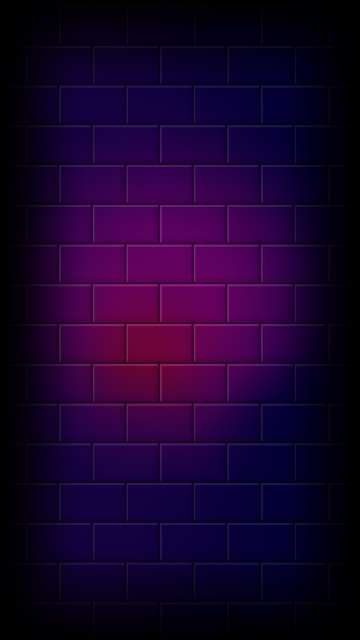
Reproduce this background procedurally as a Shadertoy shader.

```glsl
// A dark brick wall lit by a soft magenta and crimson glow, fading to black at the rim.
// Bricks are a wrapped grid with half-shifted rows; each joint is a groove beside a lit bevel.
// The light is a blend of radial falloffs over a navy ambient tone.

#define WALL_SIZE    vec2(0.5625, 1.0)
#define BRICK_SIZE   vec2(0.1051, 0.06212)
#define BRICK_ORIGIN vec2(0.0398, 0.0713)
#define BEVEL_WIDTH  vec2(0.0027, 0.0035)
#define GROOVE_WIDTH 0.0048
#define GLOW_CENTER  vec2(0.262, 0.469)
#define EMBER_CENTER vec2(0.221, 0.573)
#define SHADE_CENTER vec2(0.520, 0.730)

const vec3 VIOLET  = vec3(0.080, 0.006, 0.260);
const vec3 NAVY    = vec3(0.010, 0.003, 0.215);
const vec3 MAGENTA = vec3(0.390, 0.006, 0.390);
const vec3 CRIMSON = vec3(0.450, 0.020, 0.200);
const vec3 BEVEL   = vec3(0.110, 0.105, 0.110);

// Amount of magenta light, cut back by the shade at the lower right.
float glowAmount(vec2 p) {
    float halo = 1.0 - smoothstep(0.05, 0.33, distance(p, GLOW_CENTER));
    return halo * smoothstep(0.09, 0.22, distance(p, SHADE_CENTER));
}

// Light colour falling on a flat wall.
vec3 wallLight(vec2 p, float glow) {
    vec3 ambient = mix(VIOLET, NAVY, smoothstep(0.15, 0.50, p.x));
    vec2 toEmber = p - EMBER_CENTER;
    float ember = exp(-dot(toEmber, toEmber) / 0.011);
    return mix(ambient, mix(MAGENTA, CRIMSON, ember), glow);
}

// Signed distances from the nearest joints: positive is right of or below one.
vec2 jointOffset(vec2 p) {
    vec2 cell = (p - BRICK_ORIGIN) / BRICK_SIZE;
    cell.x -= 0.5 * mod(floor(cell.y), 2.0);
    return (fract(cell + 0.5) - 0.5) * BRICK_SIZE;
}

// Fade towards all four sides.
float vignette(vec2 p) {
    vec2 side = min(p, WALL_SIZE - p);
    vec2 fade = smoothstep(vec2(-0.010, -0.026), vec2(0.143, 0.170), side);
    return fade.x * fade.y;
}

void mainImage(out vec4 fragColor, in vec2 fragCoord) {
    // Wall coordinates run right and down from the top left.
    vec2 uv = fragCoord / iResolution.xy;
    vec2 p = vec2(uv.x, 1.0 - uv.y) * WALL_SIZE;
    vec2 soft = 0.5 * WALL_SIZE / iResolution.xy;

    float glow = glowAmount(p);
    vec3 color = wallLight(p, glow);

    // Joint masks per axis.
    vec2 joint = jointOffset(p);
    vec2 inside = smoothstep(-soft, soft, joint);
    vec2 bevel = inside * (1.0 - smoothstep(BEVEL_WIDTH - soft, BEVEL_WIDTH + soft, joint));
    vec2 outside = 1.0 - inside;
    vec2 groove = outside * smoothstep(-GROOVE_WIDTH, -0.3 * GROOVE_WIDTH, joint);
    vec2 falloff = outside * smoothstep(-0.016, 0.0, joint);

    // Dark grooves, soft lower edges and lit upper edges.
    float grooveMask = max(groove.x, groove.y);
    color *= 1.0 - 0.12 * max(falloff.x, falloff.y);
    color *= 1.0 - 0.42 * grooveMask;
    color += BEVEL * max(bevel.x, bevel.y) * (1.0 - grooveMask) * (0.8 + 0.35 * glow);

    fragColor = vec4(color * vignette(p), 1.0);
}
```
